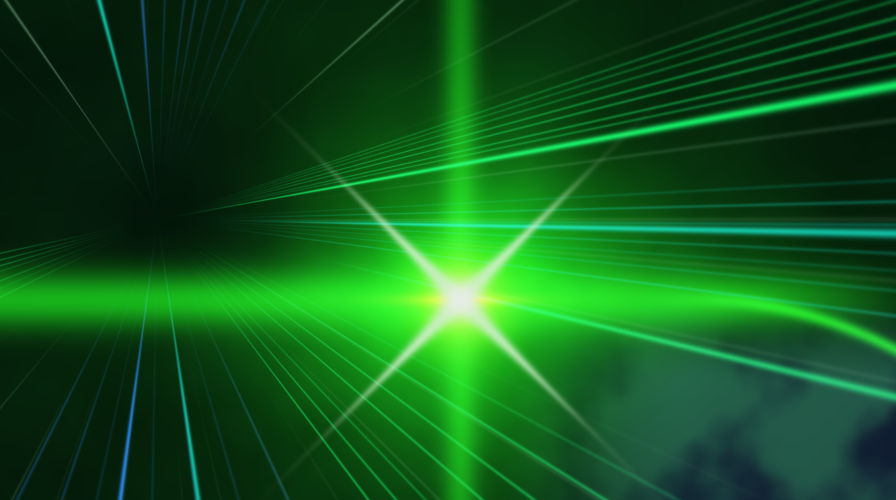
A WebGL 1 fragment shader for this background:

```glsl
precision highp float;
// Green laser show: a four-spiked flare on crossed beams, with thin rays fanning from a dark point.
uniform vec2 u_resolution;

const vec2 FLARE = vec2(0.921, 0.400);
const vec2 SOURCE = vec2(0.315, 0.561);
const vec3 GREEN = vec3(0.10, 0.90, 0.09);
const vec3 MINT = vec3(0.06, 0.88, 0.36);
const vec3 CYAN = vec3(0.05, 0.75, 0.66);
const vec3 BLUE = vec3(0.14, 0.42, 0.85);
const vec3 GREY = vec3(0.38, 0.52, 0.42);

float hash(float n) { return fract(sin(n * 127.1) * 4375.85); }

vec2 gradient(vec2 cell) {
  float a = 6.2832 * hash(dot(cell, vec2(1.37, 7.93)));
  return vec2(cos(a), sin(a));
}

float noise(vec2 p) {
  vec2 i = floor(p), f = fract(p);
  vec2 u = f * f * f * (f * (f * 6.0 - 15.0) + 10.0);
  vec2 e = vec2(0.0, 1.0);
  float low = mix(dot(gradient(i), f), dot(gradient(i + e.yx), f - e.yx), u.x);
  float high = mix(dot(gradient(i + e), f - e), dot(gradient(i + 1.0), f - 1.0), u.x);
  return mix(low, high, u.y);
}

float fbm(vec2 p) {
  float sum = 0.0, amp = 0.6;
  for (int i = 0; i < 4; i++) {
    sum += amp * noise(p);
    p = p * 2.03 + 3.7;
    amp *= 0.5;
  }
  return sum;
}

float bell(float d, float width) { return exp(-d * d / (width * width)); }

vec3 screen(vec3 base, vec3 light) {
  return 1.0 - (1.0 - base) * (1.0 - clamp(light, 0.0, 1.0));
}

// Ray from the origin that widens and brightens outward.
float ray(vec2 v, float angle, float spread, float start) {
  vec2 dir = vec2(cos(angle), sin(angle));
  float along = dot(v, dir);
  float across = dir.x * v.y - dir.y * v.x;
  float width = max(spread * max(along, 0.0), 0.8 / u_resolution.y);
  return bell(across, width) * smoothstep(start, start + 0.45, along);
}

// Seven unevenly spaced rays between two angles.
float fan(vec2 v, float from, float to, float spread, float seed) {
  float sum = 0.0;
  for (int i = 0; i < 7; i++) {
    float k = float(i);
    float angle = mix(from, to, (k + 0.5 * hash(k + seed)) / 6.5);
    sum += ray(v, angle, spread, 0.05) * mix(0.3, 1.0, hash(k * 3.1 + seed));
  }
  return sum;
}

// Faint rays in all directions.
float scatter(vec2 v) {
  float sum = 0.0;
  for (int i = 0; i < 36; i++) {
    float k = float(i);
    sum += ray(v, k * 2.39996, 0.004, 0.1 + 0.3 * hash(k)) * hash(k + 9.0);
  }
  return sum;
}

// Tapered spike along the first axis.
float spike(float along, float across) {
  float l = abs(along);
  float width = 0.022 * exp(-l / 0.10) + 0.0055;
  return bell(across, width) * (0.12 * smoothstep(0.62, 0.3, l) + 0.88 * smoothstep(0.42, 0.08, l));
}

void main() {
  vec2 p = gl_FragCoord.xy / u_resolution.y;
  vec2 q = p - FLARE;
  vec2 v = p - SOURCE;
  float r = length(q);
  float cloud = fbm(p * 3.2 + vec2(2.0, 5.0));

  // Dark backdrop, with blue haze at the lower right
  vec3 col = vec3(0.012, 0.075, 0.035) * (1.0 + 0.6 * cloud);
  float haze = smoothstep(0.95, 1.4, p.x) * smoothstep(0.43, 0.22, p.y);
  vec3 smoke = mix(vec3(0.07, 0.10, 0.22), vec3(0.15, 0.36, 0.32), smoothstep(-0.15, 0.3, cloud + 0.25 * bell(length(p - vec2(1.36, 0.18)), 0.2)));
  col = mix(col, smoke, 0.85 * haze);

  // Broad glow, dimmed around the ray source
  float dim = mix(0.2, 1.0, smoothstep(0.05, 0.5, length(v)));
  float aura = 0.55 * bell(r, 0.3) + 0.34 * exp(-r / 0.45);
  aura += 0.22 * bell(q.y, 0.17) * smoothstep(1.1, 0.2, abs(q.x));
  col = screen(col, GREEN * aura * dim * (1.0 + 0.35 * cloud) * (1.0 - 0.45 * haze));

  // Rays
  col = screen(col, GREY * 0.28 * scatter(v));
  col = screen(col, MINT * (ray(v, 0.180, 0.0075, 0.0) + 0.75 * ray(v, -0.236, 0.006, 0.3)));
  col = screen(col, MINT * 0.5 * (fan(v, 0.20, 0.33, 0.003, 4.0) + fan(v, -2.95, -2.68, 0.005, 2.0)));
  col = screen(col, CYAN * (0.9 * ray(v, -0.019, 0.0065, 0.1) + 0.4 * fan(v, -0.14, 0.06, 0.003, 7.0)));
  col = screen(col, CYAN * (0.9 * ray(v, 1.831, 0.011, 0.0) + 0.85 * ray(v, -1.426, 0.009, 0.0)));
  col = screen(col, MINT * 0.55 * fan(v, -0.96, -0.48, 0.004, 3.0));
  col = screen(col, BLUE * (0.95 * ray(v, -1.703, 0.009, 0.0) + 0.55 * ray(v, 1.640, 0.008, 0.0)));
  col = screen(col, BLUE * 0.3 * (fan(v, 1.10, 1.55, 0.006, 5.0) + fan(v, -2.1, -1.1, 0.006, 8.0)));
  col = screen(col, GREY * 0.6 * (ray(v, 2.176, 0.006, 0.0) + ray(v, 0.730, 0.005, 0.2)));

  // Crossed beams; the right arm bends downward
  float bend = max(p.x - 1.40, 0.0);
  float arm = bell(q.y, 0.055) * smoothstep(0.52, 0.0, bend) * mix(0.68, 0.92, exp(-abs(q.x) / 0.5));
  float arc = bell(q.y + 0.65 * bend * bend, 0.014) * smoothstep(1.25, 1.55, p.x);
  float column = bell(q.x, 0.035) * mix(0.42, 0.85, exp(-abs(q.y) / 0.3));
  col = screen(col, GREEN * arm);
  col = screen(col, GREEN * 0.85 * arc);
  col = screen(col, GREEN * column);

  // Yellow halo, diagonal spikes and white core
  float halo = bell(r, 0.085) + 0.6 * bell(q.y, 0.012) * bell(q.x, 0.14);
  col = screen(col, vec3(0.62, 0.55, 0.02) * halo);
  vec2 d = vec2(q.x + q.y, q.y - q.x) * 0.7071;
  float star = max(spike(d.x, d.y), spike(d.y, d.x));
  col = mix(col, vec3(0.80, 0.93, 0.78), 0.9 * star);
  col = mix(col, vec3(0.90, 0.93, 0.90), bell(r, 0.036));
  gl_FragColor = vec4(col, 1.0);
}
```
